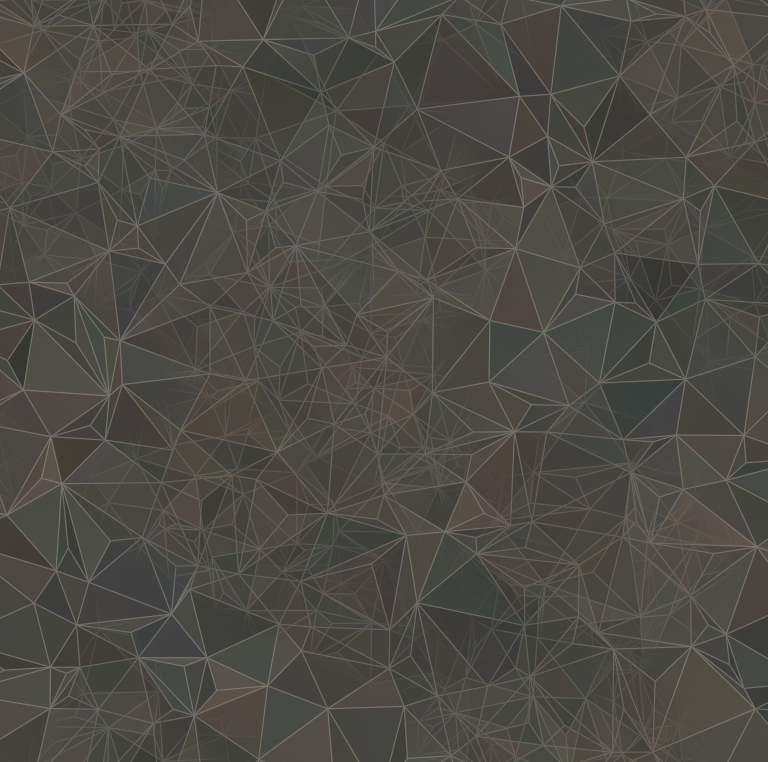
Give the GLSL for this background, as a Shadertoy shader.

```glsl
// Dark stone-toned low-poly mesh: irregular shaded triangles, thin pale edges and faint overlaid meshes.
#define DENSITY 13.0
#define JITTER 0.94
#define SPLIT_CHANCE 0.27
#define CONTRAST 0.36
#define LINE_HALF_WIDTH 0.0008
#define LINE_ALPHA 0.52
#define VEIL_LINE_ALPHA 0.27
#define VEIL_MIX 0.5
#define VEIL_LAYERS 3
#define WARM vec3(0.315, 0.288, 0.245)
#define COOL vec3(0.245, 0.256, 0.252)
#define LINE_COLOR vec3(0.62, 0.60, 0.56)

vec2 hash2(vec2 p) {
    vec3 q = fract(vec3(p.xyx) * vec3(0.1031, 0.1030, 0.0973));
    q += dot(q, q.yzx + 33.33);
    return fract((q.xx + q.yz) * q.zy);
}

// Layered sines, roughly -1 to 1, for broad changes across the canvas
float drift(vec2 p, float seed) {
    float a = sin(7.3 * p.x + 4.1 * p.y + seed * 2.4);
    float b = sin(-5.2 * p.x + 9.7 * p.y + seed * 4.7 + a);
    float c = sin(15.1 * p.x + 11.3 * p.y + seed * 1.3 + 1.5 * b);
    return 0.4 * a + 0.4 * b + 0.3 * c;
}

float cross2(vec2 a, vec2 b) { return a.x * b.y - a.y * b.x; }

// Signed distance to the line u-v, positive on its left
float side(vec2 p, vec2 u, vec2 v) {
    return cross2(v - u, p - u) / max(length(v - u), 1e-4);
}

// Distance to the nearest edge, positive inside a counterclockwise triangle
float inset(vec2 p, vec2 a, vec2 b, vec2 c) {
    return min(side(p, a, b), min(side(p, b, c), side(p, c, a)));
}

vec2 vertex(vec2 cell, float seed) {
    return cell + 0.5 + JITTER * (hash2(cell + seed * 37.0 + 71.0) - 0.5);
}

// True when the diagonal a-c stays inside the quad
bool validDiagonal(vec2 a, vec2 b, vec2 c, vec2 d) {
    return cross2(c - a, b - a) * cross2(c - a, d - a) < 0.0;
}

vec3 faceColor(vec2 center, vec2 p, float density, float seed) {
    vec2 h = hash2(center * 53.7 + seed * 19.0);
    vec2 k = hash2(center * 91.3 + seed * 7.0 + 5.0);
    vec2 place = center / density;
    float warmth = 0.52 + 0.4 * drift(place, seed) + 0.7 * (h.x - 0.5);
    float light = 1.0 + CONTRAST * (0.5 * (h.y + k.x) - 0.5);
    light += 0.08 * drift(place.yx * 1.3, seed + 4.0);
    light += 0.07 * dot(p - center, k - 0.5);
    vec3 blush = (k.y - 0.5) * vec3(0.024, -0.012, 0.006);
    return mix(COOL, WARM, clamp(warmth, 0.0, 1.0)) * light + blush;
}

// Face colour in rgb, distance to the nearest edge in w
vec4 mesh(vec2 point, float density, float seed) {
    vec2 p = point * density, A = p, B = p, C = p;
    float best = -1e3;

    // Find the triangle that holds the point
    for (int n = 0; n < 4; n++) {
        vec2 cell = floor(p) - vec2(n & 1, n >> 1);
        vec2 a = vertex(cell, seed), b = vertex(cell + vec2(1, 0), seed);
        vec2 c = vertex(cell + vec2(1, 1), seed), d = vertex(cell + vec2(0, 1), seed);
        bool turn = !validDiagonal(a, b, c, d)
            || (validDiagonal(b, c, d, a) && distance(b, d) < distance(a, c));
        if (turn) { vec2 first = a; a = b; b = c; c = d; d = first; }
        float t = inset(p, a, b, c);
        if (t > best) { best = t; A = a; B = b; C = c; }
        t = inset(p, a, c, d);
        if (t > best) { best = t; A = a; B = c; C = d; }
    }

    // Split some triangles into a fan around an inner hub
    vec2 pick = hash2((A + B + C) * 17.3 + seed);
    if (pick.x < SPLIT_CHANCE) {
        vec3 w = vec3(0.35) + vec3(pick.y, 1.0 - pick.y, 0.4);
        vec2 hub = (A * w.x + B * w.y + C * w.z) / (w.x + w.y + w.z);
        vec2 a = A, b = B, c = C;
        best = -1e3;
        for (int n = 0; n < 3; n++) {
            float t = inset(p, a, b, hub);
            if (t > best) { best = t; A = a; B = b; C = hub; }
            vec2 first = a; a = b; b = c; c = first;
        }
    }
    return vec4(faceColor((A + B + C) / 3.0, p, density, seed), max(best, 0.0) / density);
}

float lineCoverage(float d) {
    return clamp((LINE_HALF_WIDTH - d) * iResolution.y + 0.5, 0.0, 1.0);
}

void mainImage(out vec4 fragColor, in vec2 fragCoord) {
    vec2 p = fragCoord / iResolution.y;
    vec4 base = mesh(p, DENSITY, 1.0);
    vec3 color = base.rgb;
    float veilLines = 0.0, cover = 0.0;

    // Translucent meshes that show through in patches
    for (int i = 1; i <= VEIL_LAYERS; i++) {
        float s = float(i), ca = cos(0.9 * s), sa = sin(0.9 * s);
        float veil = smoothstep(0.0, 0.75, drift(p, s * 3.1));
        vec4 layer = mesh(mat2(ca, sa, -sa, ca) * p + s, DENSITY * (0.8 + 0.2 * s), s + 1.0);
        color = mix(color, layer.rgb, VEIL_MIX * veil);
        veilLines = max(veilLines, lineCoverage(layer.w) * veil);
        cover = max(cover, veil);
    }

    // Pale edges, softer beneath the veils
    float lines = lineCoverage(base.w) * LINE_ALPHA * (1.0 - 0.35 * cover);
    color = mix(color, LINE_COLOR, max(lines, veilLines * VEIL_LINE_ALPHA));
    fragColor = vec4(color, 1.0);
}
```
